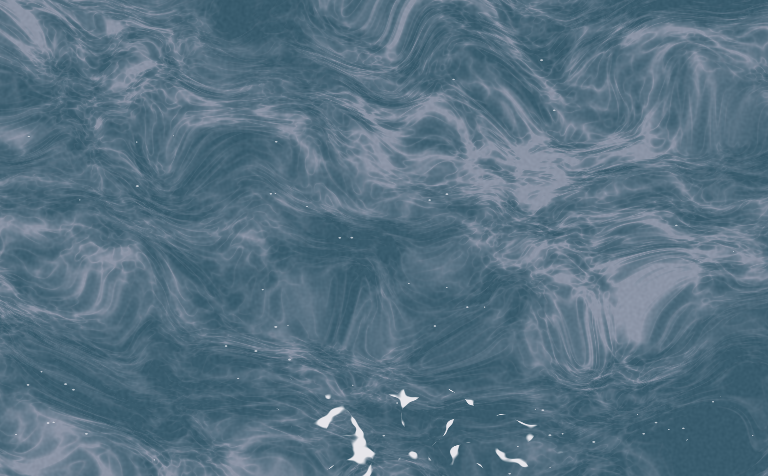
A WebGL 2 fragment shader for this texture:

```glsl
#version 300 es
precision highp float;

uniform vec2 u_resolution;
out vec4 fragColor;

const vec3 DEEP = vec3(0.25, 0.38, 0.45);
const vec3 SWELL = vec3(0.36, 0.46, 0.53);
const vec3 SHEEN = vec3(0.51, 0.56, 0.63);
const vec3 FOAM = vec3(0.90, 0.90, 0.92);

vec2 hash2(vec2 p) {
    vec3 h = fract(p.xyx * vec3(0.1031, 0.1030, 0.0973));
    h += dot(h, h.yzx + 33.33);
    return fract((h.xx + h.yz) * h.zy);
}

float cornerSlope(vec2 cell, vec2 corner, vec2 f) {
    return dot(2.4 * hash2(cell + corner) - 1.2, f - corner);
}

// Gradient noise, centred on zero with a deviation near 0.2
float noise(vec2 p) {
    vec2 cell = floor(p), f = fract(p);
    vec2 w = f * f * f * (f * (f * 6.0 - 15.0) + 10.0);
    float low = mix(cornerSlope(cell, vec2(0, 0), f), cornerSlope(cell, vec2(1, 0), f), w.x);
    float high = mix(cornerSlope(cell, vec2(0, 1), f), cornerSlope(cell, vec2(1, 1), f), w.x);
    return mix(low, high, w.y);
}

vec2 warp(vec2 p, float scale, float amount) {
    vec2 q = p * scale;
    return p + amount * vec2(noise(q + 17.3), noise(q * vec2(1.0, 1.4) + 51.7));
}

// Soft bright crease where the noise crosses zero
float crest(vec2 q) {
    float g = noise(q) + 0.4 * noise(q * 1.73 + 9.1);
    float ridge = 1.0 - min(1.0, 2.0 * sqrt(g * g + 0.0008));
    return ridge * ridge * ridge;
}

// Layers of stretched crests, each leaning a little differently
float wisps(vec2 p) {
    float sum = 0.0, weight = 0.32, lean = 0.16;
    vec2 scale = vec2(3.6, 8.0);
    for (int i = 0; i < 4; i++) {
        vec2 q = vec2(p.x, p.y + lean * p.x);
        sum += weight * crest(q * scale + 23.7 * float(i));
        scale *= 2.07;
        weight *= 0.82;
        lean *= -0.9;
    }
    return sum;
}

float swell(vec2 p) {
    return noise(p * vec2(1.7, 3.3) + 4.6) + 0.5 * noise(p * vec2(3.8, 7.2) + 31.2);
}

vec3 waterColor(float level) {
    vec3 color = mix(DEEP, SWELL, clamp((level + 1.08) / 1.53, -0.25, 1.0));
    return mix(color, SHEEN, clamp((level - 0.45) / 1.25, 0.0, 1.25));
}

// Broken web of froth, thinning out as presence falls
float foamWeb(vec2 p, float presence) {
    vec2 q = warp(p, 14.0, 0.05);
    float web = abs(noise(q * vec2(9.0, 14.0) + 6.4));
    float width = 0.02 - 0.28 * (1.0 - presence);
    width += 0.3 * noise(p * vec2(15.0, 22.0) + 71.0);
    width += 0.14 * noise(p * vec2(38.0, 52.0) + 12.0);
    return smoothstep(0.0, 0.05, width - web);
}

// Scattered glints, one candidate to a cell
float glints(vec2 p, float density, float chance) {
    vec2 q = p * density, cell = floor(q);
    vec2 centre = 0.3 + 0.4 * hash2(cell + 40.5);
    vec2 pick = hash2(cell + 180.0);
    vec2 d = (fract(q) - centre) * vec2(0.8, 1.2);
    float size = mix(0.12, 0.28, pick.y);
    return step(pick.x, chance) * smoothstep(size, 0.3 * size, length(d));
}

void main() {
    vec2 p = gl_FragCoord.xy / u_resolution.y;

    // Flow bends from falling on the left to rising on the right
    vec2 flow = vec2(p.x, p.y + 0.30 * p.x - 0.14 * p.x * p.x);
    flow = warp(flow, 3.2, 0.16);
    flow = warp(flow, 9.0, 0.045);

    // Broad swell carrying fine wisps
    float broad = swell(flow) / 0.22;
    float fine = (wisps(flow) - 0.37) / 0.14;
    float frothZone = 1.0 - smoothstep(0.25, 1.25, length((p - vec2(0.86, 0.07)) / vec2(0.48, 0.22)));
    float level = 0.52 * broad + fine * (0.74 + 0.16 * clamp(broad, -1.5, 1.5));
    level -= 0.3 * frothZone;
    vec3 color = waterColor(level);

    // Faint mottling
    color += 0.03 * noise(p * 130.0) + 0.012 * noise(p * vec2(60.0, 75.0));

    // Froth and glints
    float glintZone = 0.002 + 0.03 * smoothstep(0.4, 0.1, p.y) * smoothstep(-0.1, 0.3, noise(p * 5.0 + 3.0));
    float white = max(foamWeb(p, frothZone), 0.75 * glints(p, 75.0, glintZone));
    fragColor = vec4(mix(color, FOAM, white), 1.0);
}
```
